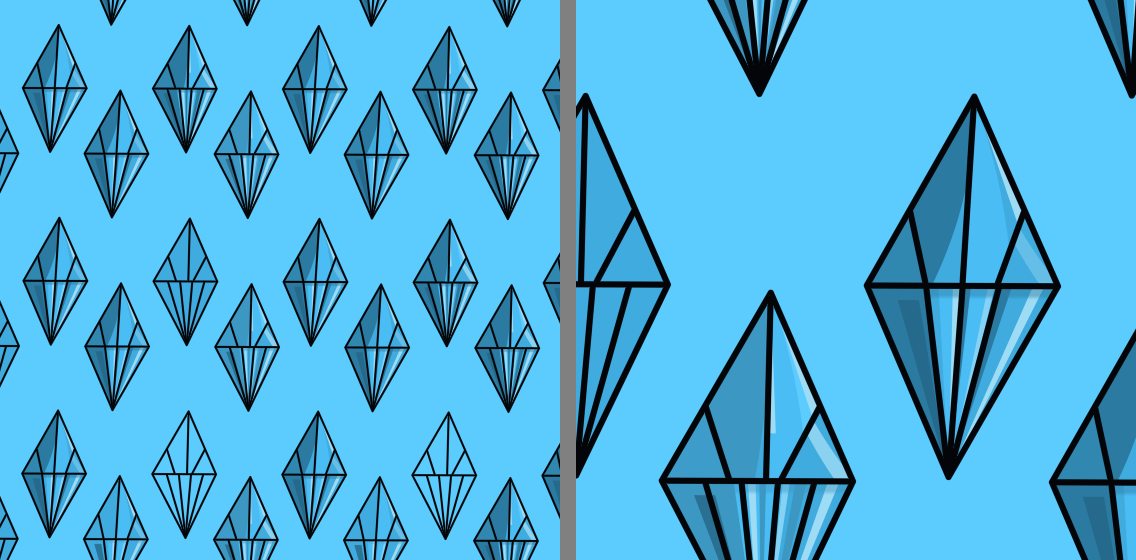
Left: the whole. Right: its middle third, enlarged.
Write a Shadertoy shader that draws this pattern.

```glsl
// Staggered rows of cut blue crystals, inked in black on a sky blue ground.
#define SPAN 17.57                // canvas height, in half widths of a crystal
#define PITCH vec2(4.08, 6.048)   // spacing of crystals in one lattice
#define FIRST vec2(1.718, 2.757)  // first crystal, from the upper left
#define STAGGER vec2(1.936, 2.05) // offset of the second lattice
#define INK_WIDTH 0.032
#define SKY vec3(0.36, 0.80, 1.00)
#define BRIGHT vec3(0.29, 0.74, 0.96)
#define MID vec3(0.25, 0.67, 0.87)
#define DARK vec3(0.17, 0.48, 0.63)
#define DEEP vec3(0.14, 0.40, 0.53)
#define PALE vec3(0.62, 0.86, 0.96)
#define INK vec3(0.01, 0.02, 0.03)

float segment(vec2 p, vec2 a, vec2 b) {
    vec2 e = p - a, d = b - a;
    return length(e - d * clamp(dot(e, d) / dot(d, d), 0.0, 1.0));
}

// Signed distance to a line, positive on the left of a to b
float side(vec2 p, vec2 a, vec2 b) {
    vec2 e = p - a, d = normalize(b - a);
    return d.x * e.y - d.y * e.x;
}

float cut(float d, float w) { return smoothstep(-w, w, d); }

float stripe(float s, float a, float b, float w) { return cut(s - a, w) * cut(b - s, w); }

// Girdle position of the ray from an apex through p
float rayAtGirdle(vec2 p, vec2 apex) {
    return apex.x + (p.x - apex.x) * apex.y / (apex.y - p.y);
}

vec3 crownColor(vec2 q, float s, float mid, float leftCut, float rightCut, bool fan, vec3 dark, float w) {
    // Shadowed left half with a lit sliver beside the ridge
    vec3 left = mix(dark, mix(dark, MID, 0.25), leftCut);
    float sliver = fan ? 0.12 : 0.32;
    left = mix(left, MID, cut(s - mid + sliver * (1.0 - q.y / 1.25), w) * (1.0 - leftCut));
    // Lit right half with a pale rim and bevel
    vec3 right = mix(BRIGHT, fan ? SKY : MID, cut(s - 0.52 - 0.15 * q.y, w));
    right = mix(right, PALE, stripe(s, 0.80, 1.1, w));
    right = mix(right, PALE, stripe(s, mid, mid + (fan ? 0.12 : 0.04), w) * cut(q.y - 0.5, w));
    vec3 corner = mix(MID, PALE, stripe(s + 0.35 * q.y, 0.82, 1.02, w) * (fan ? 0.8 : 0.4));
    right = mix(right, corner, rightCut);
    return mix(left, right, cut(s - mid, w));
}

vec3 pavilionColor(vec2 q, float s, bool fan, vec3 dark, float w) {
    vec3 c = mix(dark, MID, cut(s + (fan ? 0.22 : 0.36), w));
    c = mix(c, DEEP, stripe(s, -0.72, -0.48, w) * cut(-q.y - 0.15, w) * 0.8);
    c = mix(c, BRIGHT, stripe(s, -0.25, 0.34, w));
    c = mix(c, PALE, stripe(s, -0.10, -0.02, w) + stripe(s, 0.27, 0.34, w) * 0.7);
    c = mix(c, dark, stripe(s, 0.02, 0.09, w) + stripe(s, 0.40, 0.52, w));
    c = mix(c, PALE, stripe(s, 0.74, 0.86, w));
    return mix(c, dark, cut(q.y + 0.12, 0.03) * 0.45);
}

// Stage: 0 ink only, 1 flat colour, 2 light shading, 3 full shading
vec3 drawCrystal(vec3 ground, vec2 q, bool fan, int stage, vec3 dark, float px) {
    vec2 top = fan ? vec2(0.14, 1.97) : vec2(0.125, 1.98);
    vec2 tip = fan ? vec2(0.04, -2.0) : vec2(-0.145, -2.0);
    if (abs(q.x) > 1.2 || abs(q.y) > 2.2) return ground;
    vec2 leftEnd = vec2(-1, 0), rightEnd = vec2(1, 0);
    vec2 ridge = vec2(fan ? 0.09 : 0.0, 0);
    vec2 leftFoot = vec2(fan ? -0.29 : -0.38, 0), leftHead = mix(leftEnd, top, 0.4);
    vec2 rightFoot = vec2(fan ? 0.24 : 0.36, 0), rightHead = mix(rightEnd, top, 0.4);

    // Facets
    vec3 color = ground;
    bool upper = q.y > 0.0;
    vec2 apex = upper ? top : tip;
    float s = rayAtGirdle(q, apex);
    if (stage > 0 && q.y < top.y && q.y > tip.y && abs(s) < 1.0) {
        float w = px / max(1.0 - q.y / apex.y, 0.05);
        float leftCut = cut(side(q, leftFoot, leftHead), px);
        float rightCut = cut(-side(q, rightFoot, rightHead), px);
        color = MID;
        if (stage > 1) color = upper ? crownColor(q, s, ridge.x, leftCut, rightCut, fan, dark, w)
                                     : pavilionColor(q, s, fan, dark, w);
    }

    // Ink: outline, girdle, crown cuts, then rays to the tip
    float d = min(segment(q, leftEnd, top), segment(q, rightEnd, top));
    d = min(d, min(segment(q, leftEnd, tip), segment(q, rightEnd, tip)));
    d = min(d, min(segment(q, leftEnd, rightEnd), segment(q, top, ridge)));
    d = min(d, min(segment(q, leftFoot, leftHead), segment(q, rightFoot, rightHead)));
    int rays = fan ? 4 : 3;
    for (int k = 0; k < rays; k++) {
        float x = (fan ? -0.55 : -0.38) + 0.383 * float(k);
        d = min(d, segment(q, vec2(x, 0), tip));
    }
    return mix(color, INK, cut(INK_WIDTH - d, px));
}

void mainImage(out vec4 fragColor, in vec2 fragCoord) {
    vec2 p = fragCoord / iResolution.y * SPAN;
    p.y = SPAN - p.y - 0.0042 * p.x;
    float px = 0.7 * SPAN / iResolution.y;
    vec3 color = SKY;
    for (int lattice = 0; lattice < 2; lattice++) {
        vec2 g = p - FIRST - STAGGER * float(lattice);
        vec2 cell = round(g / PITCH);
        vec2 q = (g - cell * PITCH) * vec2(1, -1);
        q.x -= 0.023 * sin(2.1 * cell.y);  // slight drift from row to row
        int col = int(cell.x), row = int(cell.y);
        bool fan = (col & 1) == 1;

        // Unfinished crystals gather toward the lower rows and left border
        int stage = 3;
        if (lattice == 0 && fan && row == 2) stage = 0;
        if (lattice == 0 && col == 1 && row == 1) stage = 1;
        if (lattice == 1 && col < 0 && row >= 0) stage = 1;
        if (lattice == 1 && !fan && row == 2) stage = 2;
        vec3 dark = stage == 2 ? MID : DARK;
        if (lattice == 1 && col == 1) dark = mix(DARK, SKY, 0.35);
        color = drawCrystal(color, q, fan, stage, dark, px);
    }
    fragColor = vec4(color, 1.0);
}
```
